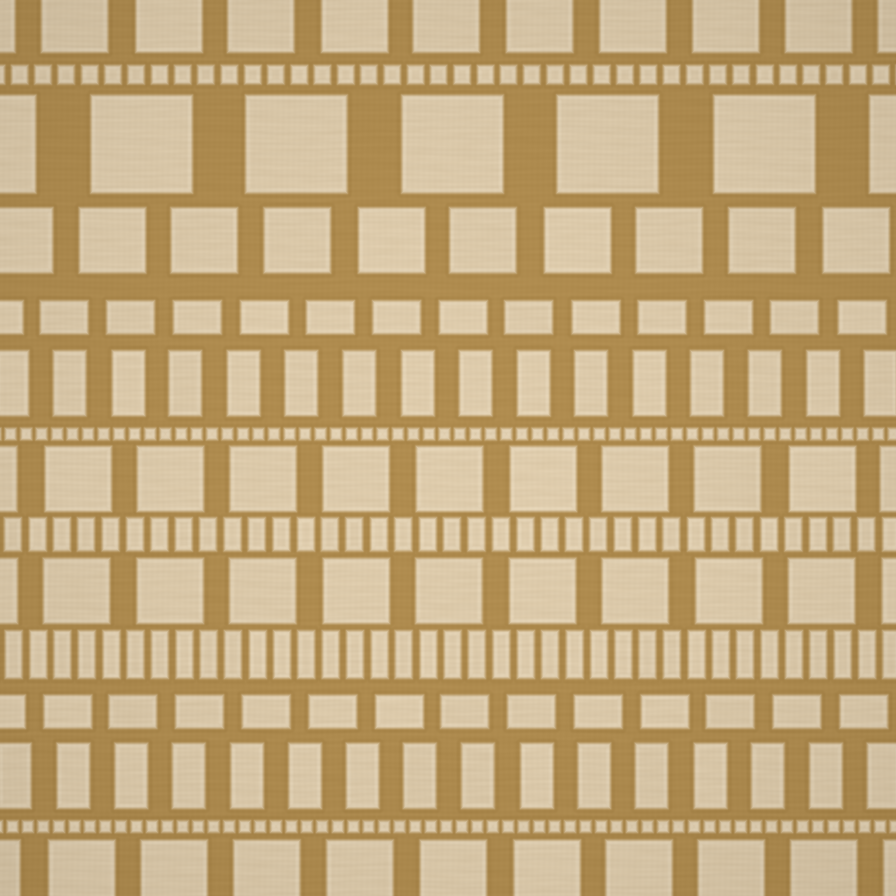
This pattern is drawn by a WebGL 1 fragment shader. Its source:

```glsl
precision highp float;
// Woven cloth with fifteen bands of cream rectangles on a golden ground.
// Each band repeats one box distance with its own size, pitch and offset;
// layered sines and stretched cellular noise add thread texture and slubs.

uniform vec2 u_resolution;

// Box kinds: width, height, pitch, in units of 1/768 of the canvas
#define SQUARE vec3(57.0, 56.0, 79.7)
#define LARGE  vec3(87.0, 84.0, 133.6)
#define WIDE   vec3(41.0, 28.5, 56.9)
#define TALL   vec3(28.0, 56.0, 49.65)
#define SLIT   vec3(14.5, 41.0, 20.9)
#define SLAT   vec3(14.5, 28.5, 20.9)
#define HOLE   vec3(14.0, 16.0, 19.95)
#define DOT    vec3(9.3, 10.0, 13.28)
#define GROUND vec3(0.69, 0.55, 0.31)
#define CREAM  vec3(0.868, 0.795, 0.670)
#define EDGE   1.9
#define WEAVE  0.012

const float UNITS = 768.0;

float hash(vec2 p) {
  p = fract(p * vec2(0.1031, 0.1137));
  p += dot(p, p.yx + 33.33);
  return fract((p.x + p.y) * p.x * 17.0);
}

// Distance to the nearest feature point of a jittered grid
float cellular(vec2 p) {
  vec2 cell = floor(p);
  float nearest = 2.0;
  for (int j = -1; j <= 1; j++) {
    for (int i = -1; i <= 1; i++) {
      vec2 c = cell + vec2(float(i), float(j));
      vec2 feature = c + vec2(hash(c), hash(c + 47.0));
      nearest = min(nearest, distance(p, feature));
    }
  }
  return nearest;
}

// Keeps the nearest box as (signed distance, random tint)
void addBand(inout vec2 best, vec2 p, vec3 box, float centerY, float left) {
  float first = left + 0.5 * box.x;
  float index = floor((p.x - first) / box.z + 0.5);
  float rnd = hash(vec2(index + 20.0, centerY));
  float drift = (rnd - 0.5) * min(2.2, 0.025 * box.z);
  vec2 offset = p - vec2(first + index * box.z + drift, centerY);
  vec2 q = abs(offset) - 0.5 * box.xy;
  float d = length(max(q, 0.0)) + min(max(q.x, q.y), 0.0);
  if (d < best.x) best = vec2(d, rnd);
}

// All bands, with y measured down from the top
vec2 bands(vec2 p) {
  vec2 best = vec2(1000.0, 0.5);
  addBand(best, p, SQUARE, 17.0, 36.0);
  addBand(best, p, HOLE, 64.0, 10.0);
  addBand(best, p, LARGE, 123.5, 77.0);
  addBand(best, p, SQUARE, 206.0, 67.5);
  addBand(best, p, WIDE, 272.0, 35.0);
  addBand(best, p, TALL, 328.5, 46.0);
  addBand(best, p, DOT, 372.0, 4.5);
  addBand(best, p, SQUARE, 410.5, 38.0);
  addBand(best, p, SLAT, 458.0, 4.0);
  addBand(best, p, SQUARE, 506.5, 38.0);
  addBand(best, p, SLIT, 561.0, 4.5);
  addBand(best, p, WIDE, 610.0, 37.0);
  addBand(best, p, TALL, 665.0, 48.5);
  addBand(best, p, DOT, 708.5, 6.0);
  addBand(best, p, SQUARE, 748.0, 41.0);
  return best;
}

// Fine warp and weft, centered on zero
float threads(vec2 p) {
  float weft = sin(p.y * 1.37 + 1.2 * sin(p.x * 0.043));
  float warp = sin(p.x * 1.29 + 0.8 * sin(p.y * 0.051));
  float streak = sin(p.y * 0.61 + 2.0 * sin(p.x * 0.019 + p.y * 0.11));
  return 0.4 * weft + 0.3 * warp + 0.4 * streak;
}

void main() {
  vec2 uv = gl_FragCoord.xy / u_resolution;
  vec2 p = vec2(uv.x, 1.0 - uv.y) * UNITS;
  float pixel = UNITS / min(u_resolution.x, u_resolution.y);
  float soft = max(EDGE, 0.75 * pixel);

  vec2 box = bands(p);
  float inside = 1.0 - smoothstep(-soft, soft, box.x);

  // Pale selvage just within each box, dark seam just outside
  float rim = 1.0 - smoothstep(0.0, 2.6, abs(box.x + 2.6));
  float seam = 1.0 - smoothstep(0.0, 2.5, abs(box.x - 2.8));

  // Cloth: threads everywhere, long slubs mostly on the cream
  float weave = WEAVE * threads(p);
  float slub = 0.5 - cellular(p * vec2(0.045, 0.28));
  vec3 cream = CREAM + weave + 0.016 * slub * vec3(0.8, 1.0, 1.3);
  cream += 0.012 * (box.y - 0.5) + rim * vec3(0.022, 0.028, 0.035);
  vec3 ground = GROUND + 0.8 * weave + 0.008 * slub - 0.02 * seam;

  // Gentle falloff toward the borders
  vec2 fromCenter = uv - 0.5;
  float shade = 1.0 - 0.16 * dot(fromCenter, fromCenter);
  gl_FragColor = vec4(mix(ground, cream, inside) * shade, 1.0);
}
```
